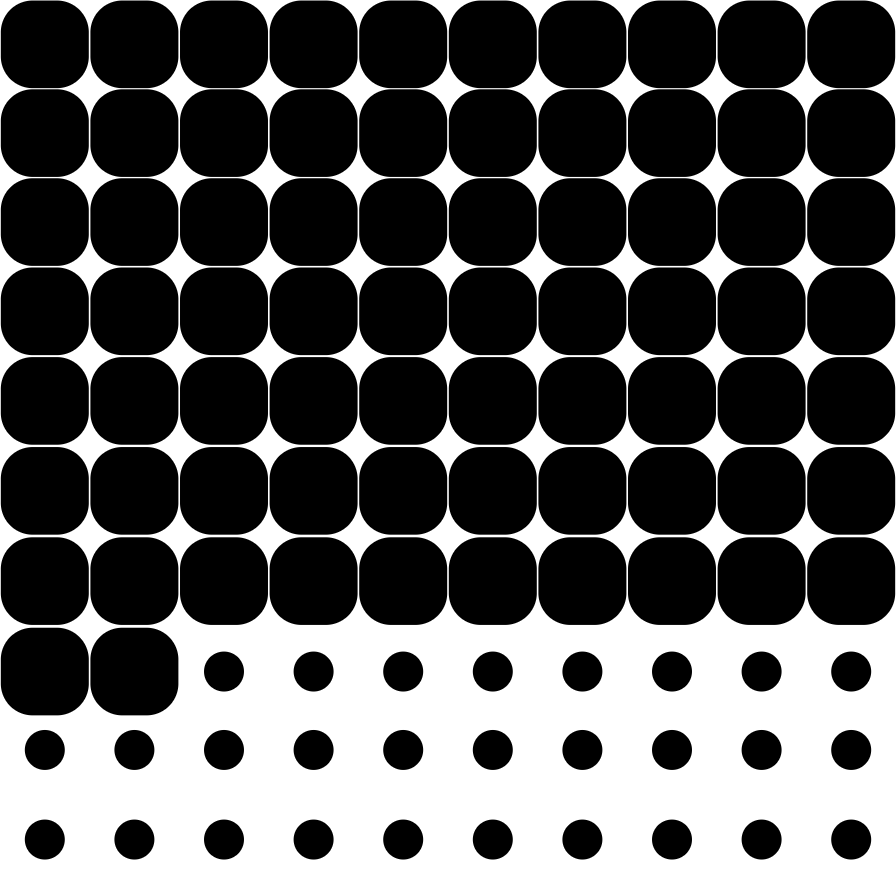
This pattern is drawn by a Shadertoy shader. Its source:

```glsl
// A ten by ten counting grid in black on white: the first 72 cells, read from
// the top left, are rounded squares and the rest are small round dots.
// Each row is a horizontal repeat; the rows are joined by their least distance.

#define CELLS 10.0
#define FILLED_COUNT 72.0
#define TILE_HALF vec2(0.0491, 0.0489)
#define CORNER_RADIUS 0.0355
#define DOT_RADIUS 0.0223
#define ROW_SAG 0.0026
#define DOT_ROW_LIFT 0.0130
#define INK vec3(0.0)
#define PAPER vec3(1.0)

const float PI = 3.14159265;

float roundedBox(vec2 p, vec2 halfSize, float radius) {
    vec2 q = abs(p) - halfSize + radius;
    return length(max(q, 0.0)) + min(max(q.x, q.y), 0.0) - radius;
}

// Height of a row's centre: tiled rows bow slightly upward, dot rows sit higher.
float rowCentre(float row) {
    float filledRows = ceil(FILLED_COUNT / CELLS);
    float lift = row < filledRows
        ? ROW_SAG * sin(PI * (row + 0.5) / filledRows)
        : DOT_ROW_LIFT;
    return 1.0 - (row + 0.5) / CELLS + lift;
}

void mainImage(out vec4 fragColor, in vec2 fragCoord) {
    vec2 uv = fragCoord / iResolution.xy;
    float pixel = 1.0 / min(iResolution.x, iResolution.y);

    // Column repeat
    float column = floor(uv.x * CELLS);
    float localX = uv.x - (column + 0.5) / CELLS;

    // Nearest mark over all rows
    float dist = 1.0;
    for (float row = 0.0; row < CELLS; row++) {
        vec2 p = vec2(localX, uv.y - rowCentre(row));
        bool filled = row * CELLS + column < FILLED_COUNT;
        float mark = filled
            ? roundedBox(p, TILE_HALF, CORNER_RADIUS)
            : length(p) - DOT_RADIUS;
        dist = min(dist, mark);
    }

    // Antialiased ink on paper
    float coverage = clamp(0.5 - dist / pixel, 0.0, 1.0);
    fragColor = vec4(mix(PAPER, INK, coverage), 1.0);
}
```
